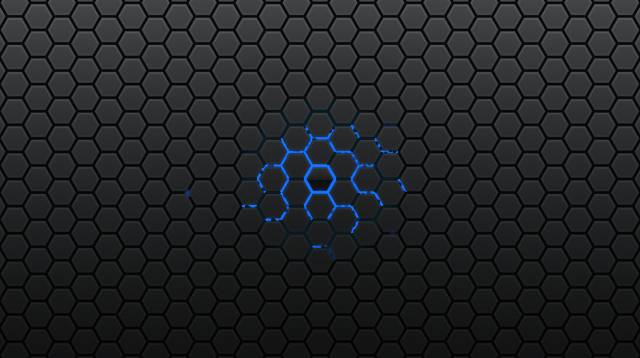
Reproduce this background procedurally as a WebGL 1 fragment shader.

```glsl
precision highp float;

uniform vec2 u_resolution;

const float TILE_HEIGHT = 0.0757;
const float GAP = 0.047;
const vec2 LATTICE = vec2(1.7320508, 1.0);
const vec2 SLANT = vec2(0.8660254, 0.5);
const vec3 STEEL = vec3(0.97, 1.0, 1.03);
const vec3 TEAL = vec3(0.025, 0.15, 0.20);
const vec3 ELECTRIC = vec3(0.07, 0.40, 0.98);

float hash(vec2 p) {
    return fract(sin(dot(p, vec2(127.1, 311.7))) * 4375.85);
}

// Distance to the nearest scattered feature point
float cellular(vec2 p) {
    vec2 cell = floor(p);
    float nearest = 2.0;
    for (int y = -1; y <= 1; y++) {
        for (int x = -1; x <= 1; x++) {
            vec2 id = cell + vec2(float(x), float(y));
            vec2 feature = id + vec2(hash(id), hash(id + 19.3));
            nearest = min(nearest, length(p - feature));
        }
    }
    return nearest;
}

// Center of the flat-topped hexagon that contains p
vec2 hexCenter(vec2 p) {
    vec2 a = floor(p / LATTICE + 0.5) * LATTICE;
    vec2 b = (floor(p / LATTICE) + 0.5) * LATTICE;
    return length(p - a) < length(p - b) ? a : b;
}

// Outward normal of the closest hexagon side
vec2 sideNormal(vec2 q) {
    vec2 side = vec2(q.x < 0.0 ? -1.0 : 1.0, q.y < 0.0 ? -1.0 : 1.0);
    return abs(q.y) > dot(abs(q), SLANT) ? vec2(0.0, side.y) : SLANT * side;
}

// Vertical falloff with a soft shadow in the middle
float shade(vec2 p) {
    float height = clamp(p.y + 0.5, 0.0, 1.0);
    float base = mix(0.075, 0.265, pow(height, 1.3));
    return base * (1.0 - 0.12 * exp(-8.0 * dot(p, p)));
}

// Strength of the light in one seam, broken up away from the core
float seamLight(vec2 hex, vec2 middle) {
    vec2 edgeId = floor(middle / (0.5 * SLANT) + 0.5);
    float radius = length(middle * vec2(0.85, 1.12));
    float core = 1.0 - step(0.6, length(middle));
    float chance = mix(0.72, 0.22, smoothstep(0.8, 2.9, radius));
    float lit = step(hash(edgeId + 7.0), chance);
    float broken = smoothstep(0.22, 0.48, cellular(hex * 4.5));
    float streak = mix(1.0, broken, smoothstep(0.7, 2.2, radius));
    float reach = 1.0 - smoothstep(2.5, 3.4, radius);
    return max(core, lit * streak * reach);
}

// Glossy upper half and dark lower half of the middle tile
float glossyFace(vec2 q, float aa) {
    float upper = smoothstep(-aa, aa, q.y + 0.03);
    return mix(0.05 - 0.05 * q.y, 0.12 + 0.16 * q.y, upper);
}

void main() {
    vec2 p = (gl_FragCoord.xy - 0.5 * u_resolution) / u_resolution.y;
    vec2 hex = p / TILE_HEIGHT;
    float aa = 0.75 / (u_resolution.y * TILE_HEIGHT);

    // Hexagon tiling
    vec2 center = hexCenter(hex);
    vec2 q = hex - center;
    vec2 normal = sideNormal(q);
    float edge = 0.5 - dot(q, normal);
    vec2 middle = center + 0.5 * normal;
    float isCore = 1.0 - step(0.1, length(center));

    // Tile face with a lit bevel
    float base = shade(p);
    float face = base * (1.0 + 0.10 * q.y);
    face = mix(face, glossyFace(q, aa), isCore);
    float rim = 1.0 - smoothstep(0.0, 0.035 + aa, abs(edge - GAP - 0.045));
    face += rim * base * (0.14 + 0.22 * max(normal.y, 0.0));

    // Dark seams between tiles
    float tile = smoothstep(GAP - aa, GAP + aa, edge);
    vec3 color = STEEL * mix(base * 0.1 + 0.008, face, tile);

    // Teal seams and electric streaks
    float teal = 1.0 - smoothstep(2.6, 3.3, length(hex));
    float light = seamLight(hex, middle);
    float spark = 1.0 - smoothstep(0.05, 0.2, length(hex - vec2(-4.85, -0.53)));
    light = max(light, 0.5 * spark);
    float width = GAP + 0.02 * isCore;
    float seam = 1.0 - smoothstep(width - aa, width + aa, edge);
    color = mix(color, TEAL, 0.65 * teal * seam);
    color = mix(color, ELECTRIC, light * seam);
    color += ELECTRIC * light * 0.16 * exp(-16.0 * edge);

    gl_FragColor = vec4(color, 1.0);
}
```
